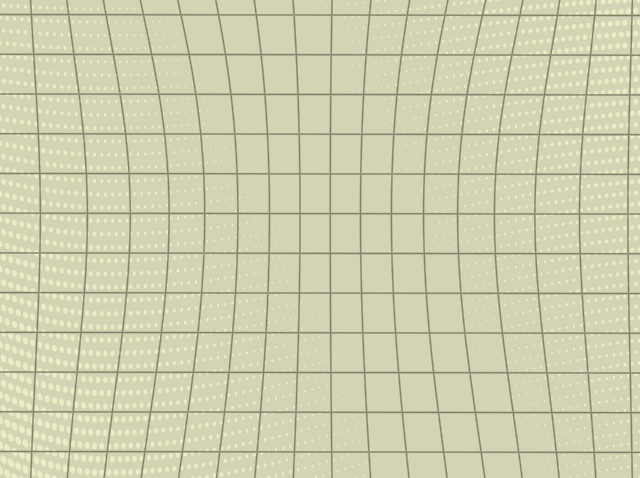
Reproduce this pattern procedurally as a Shadertoy shader.

```glsl
// A beige sheet with a pinched ruled grid over bending rows of pale dots.

const float PI = 3.14159265;

// Colours
const vec3 PAPER = vec3(0.83, 0.83, 0.71);
const vec3 DOT   = vec3(0.925, 0.925, 0.77);
const vec3 INK   = vec3(0.51, 0.50, 0.41);

// Grid, in units of the canvas height
const vec2  PITCH      = vec2(0.0785, 0.0831);
const vec2  ORIGIN     = vec2(0.694, 0.0555);
const float HALF_WIDTH = 0.0016;
const float TILT       = 0.0015;

// Inward pinch of the columns
const vec2  PINCH_CENTRE = vec2(0.678, 0.549);
const float PINCH_AMOUNT = 0.0524;
const float PINCH_PERIOD = 1.34;

// Dot field
const vec2  DOT_PITCH   = vec2(0.0152, 0.0255);
const float DOT_GROWTH  = 0.0068;
const float DOT_STRETCH = 1.25;
const float SAG_CENTRE  = 0.22;

// Straightens the columns, so that they repeat evenly along x
float unpinch(vec2 p) {
    float d = PINCH_CENTRE.y - p.y;
    float strength = cos(d * (3.49 - 0.75 * d));
    float wave = sin(2.0 * PI * (p.x - PINCH_CENTRE.x) / PINCH_PERIOD);
    return p.x + PINCH_AMOUNT * strength * wave;
}

// Distance to the nearest of evenly spaced lines
float lineDistance(float x, float pitch) {
    return abs(fract(x / pitch + 0.5) - 0.5) * pitch;
}

// Smooth fill of a signed distance, one pixel wide
float fill(float d, float pixel) {
    return clamp(0.5 - d / pixel, 0.0, 1.0);
}

float gridMask(vec2 p, float pixel) {
    float column = unpinch(p);
    float stretch = length(vec2(dFdx(column), dFdy(column))) / pixel;
    float dx = lineDistance(column - ORIGIN.x, PITCH.x) / max(stretch, 0.01);
    float dy = lineDistance(p.y - ORIGIN.y + TILT * p.x, PITCH.y);
    return fill(min(dx, dy) - HALF_WIDTH, pixel * 1.3);
}

float dotMask(vec2 p, float pixel) {
    // Rows sag at the left and climb to the right
    float sag = (0.13 - 0.08 * p.y) * cos(PI * (p.x - SAG_CENTRE) / 1.3);
    float left = min(p.x - SAG_CENTRE, 0.0);
    sag -= 0.8 * left * left * (1.0 - p.y);

    // Staggered cells
    vec2 cell = vec2(p.x, p.y + sag) / DOT_PITCH;
    cell.x += 0.5 * mod(floor(cell.y), 2.0);
    vec2 q = (fract(cell) - 0.5) * DOT_PITCH;
    q.y /= DOT_STRETCH;

    // Dots grow away from an empty diagonal band
    float band = p.x - (0.507 + 0.47 * (1.0 - p.y));
    float radius = DOT_GROWTH * abs(band);
    return fill(length(q) - radius, pixel) * smoothstep(0.0002, 0.0014, radius);
}

void mainImage(out vec4 fragColor, in vec2 fragCoord) {
    float pixel = 1.0 / iResolution.y;
    vec2 p = fragCoord * pixel;
    vec3 colour = mix(PAPER, DOT, dotMask(p, pixel));
    colour = mix(colour, INK, gridMask(p, pixel));
    fragColor = vec4(colour, 1.0);
}
```
